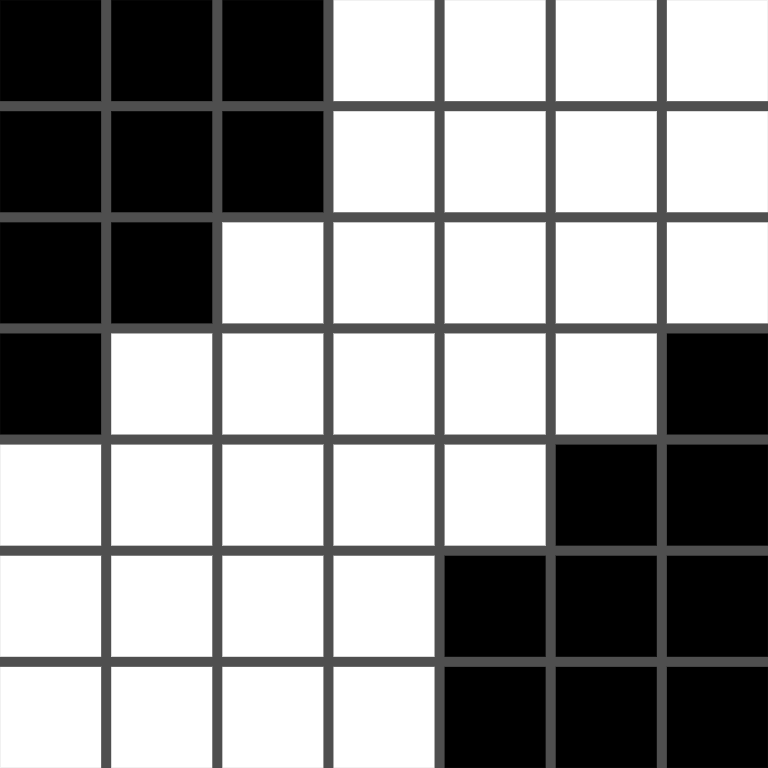
A Shadertoy shader for this pattern:

```glsl
// Draws a board of white and black tiles parted by grey grid lines.
// Tiles are numbered from the centre; those far from the rising diagonal
// are black, except in the middle column. Lines use a distance to the grid.

const float TILE_PITCH = 0.1447;     // spacing of the grid lines
const float LINE_WIDTH = 0.0131;     // thickness of the grid lines
const float DARK_DISTANCE = 3.0;     // diagonal steps where black begins
const vec3 LIGHT_COLOR = vec3(1.0);
const vec3 DARK_COLOR = vec3(0.0);
const vec3 LINE_COLOR = vec3(0.31);

// Distance from a point to the nearest grid line, in canvas units
float gridDistance(vec2 gridPos) {
    vec2 toEdge = 0.5 - abs(fract(gridPos) - 0.5);
    return min(toEdge.x, toEdge.y) * TILE_PITCH;
}

// Black tiles fill the upper left and lower right corners
bool isDarkTile(vec2 tile) {
    bool farFromDiagonal = abs(tile.y - tile.x) > DARK_DISTANCE - 0.5;
    bool middleColumn = abs(tile.x) < 0.5;
    return farFromDiagonal && !middleColumn;
}

void mainImage(out vec4 fragColor, in vec2 fragCoord) {
    float canvasSize = min(iResolution.x, iResolution.y);
    float pixel = 1.0 / canvasSize;
    vec2 pos = (fragCoord - 0.5 * iResolution.xy) / canvasSize;

    // The middle tile is centred on the canvas
    vec2 gridPos = pos / TILE_PITCH + 0.5;
    vec3 color = isDarkTile(floor(gridPos)) ? DARK_COLOR : LIGHT_COLOR;

    // Grid lines with edges one pixel soft
    float lineEdge = gridDistance(gridPos) - 0.5 * LINE_WIDTH;
    float lineCover = clamp(0.5 - lineEdge / pixel, 0.0, 1.0);
    color = mix(color, LINE_COLOR, lineCover);

    fragColor = vec4(color, 1.0);
}
```
